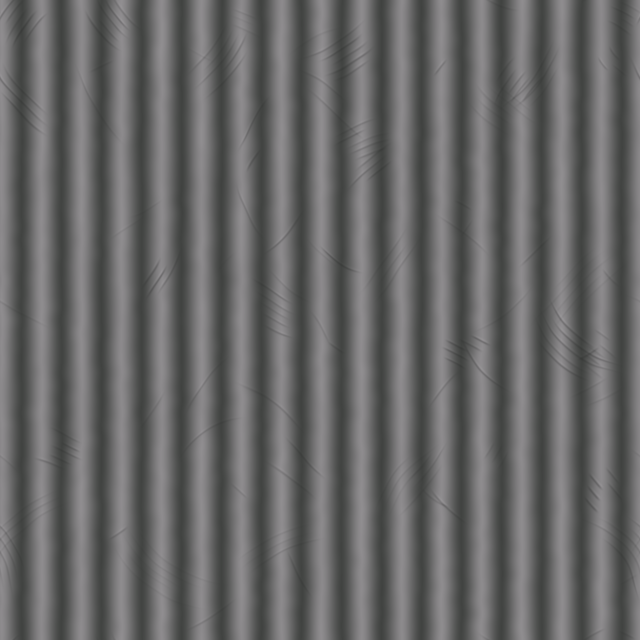
Give the GLSL for this texture, as a Shadertoy shader.

```glsl
// Grey corrugated sheet: evenly spaced vertical ridges with soft round shading,
// worn by scattered bundles of fine curved creases. Every crease is placed by a
// hash and measured with wrapped distances, so the sheet tiles on all sides.

#define RIDGES 16.0          // ridges across the canvas
#define RIDGE_SHIFT 0.0026   // position of the first crest
#define RIDGE_WOBBLE 0.035   // unevenness of the ridge sides, in ridges
#define BUNDLES 76           // crease bundles on the sheet
#define CREASE_WIDTH 0.0018
#define CREASE_SPACING 0.0125
#define CREASE_DEPTH 0.24
#define CRUMPLE 0.035        // broad mottling of the surface
#define VALLEY_COLOR vec3(0.255, 0.263, 0.255)
#define CREST_COLOR vec3(0.555, 0.546, 0.555)

vec4 hash4(float n) {
    vec4 p = fract(n * vec4(0.1031, 0.1030, 0.0973, 0.1099));
    p += dot(p, p.wzxy + 33.33);
    return fract((p.xxyz + p.yzzw) * p.zywx);
}

float latticeValue(vec2 cell, vec2 period) {
    cell = mod(cell, period);
    return hash4(cell.x + cell.y * period.x + 7.0).x;
}

// Value noise that wraps after a whole number of cells.
float wrapNoise(vec2 uv, vec2 period) {
    vec2 p = uv * period, cell = floor(p), f = fract(p);
    f = f * f * (3.0 - 2.0 * f);
    float low = mix(latticeValue(cell, period),
                    latticeValue(cell + vec2(1, 0), period), f.x);
    float high = mix(latticeValue(cell + vec2(0, 1), period),
                     latticeValue(cell + vec2(1, 1), period), f.x);
    return mix(low, high, f.y);
}

// Height of the corrugation: 0 in a valley, 1 on a crest.
float ridgeProfile(float x) {
    float slope = abs(2.0 * fract(x + 0.5) - 1.0);
    slope = 1.0 - slope;
    return mix(slope, smoothstep(0.0, 1.0, slope), 0.6);
}

// Relief of one bundle: parallel bent grooves, each with a lit lip.
float creaseBundle(vec2 uv, float seed, float waver) {
    vec4 place = hash4(seed), form = hash4(seed + 211.7);
    vec2 d = uv - place.xy;
    d -= round(d);

    float angle = mix(0.4, 1.1, form.x) * (place.z < 0.48 ? 1.0 : -1.0);
    float c = cos(angle), s = sin(angle);
    vec2 q = vec2(c * d.x + s * d.y, c * d.y - s * d.x);
    q.y += (form.y - 0.5) * 9.0 * q.x * q.x + waver;

    // Nearest groove of the bundle, with its own length and offset.
    float spread = floor(form.z * form.z * 3.0);
    float id = clamp(round(q.y / CREASE_SPACING), -spread, spread);
    vec4 groove = hash4(seed * 3.1 + id * 17.3 + 503.0);
    float y = q.y - id * CREASE_SPACING + (groove.x - 0.5) * 0.003;
    float x = abs(q.x + (groove.y - 0.5) * 0.04);
    float len = mix(0.02, 0.085, form.w) * mix(0.6, 1.2, groove.z);
    float taper = 1.0 - smoothstep(0.35 * len, len, x);

    float width = max(CREASE_WIDTH, 0.8 / iResolution.y);
    float dark = y / width, lit = dark - 1.5;
    float relief = 0.35 * exp(-lit * lit) - exp(-dark * dark);
    return relief * taper * mix(0.25, 1.0, place.w) * mix(0.5, 1.0, groove.w);
}

void mainImage(out vec4 fragColor, in vec2 fragCoord) {
    vec2 uv = fragCoord / iResolution.xy;

    // Corrugation with slightly uneven sides.
    float wobble = wrapNoise(uv, vec2(32.0, 48.0)) - 0.5;
    float phase = (uv.x - RIDGE_SHIFT) * RIDGES + RIDGE_WOBBLE * wobble;
    float height = ridgeProfile(phase);

    // Creases, bent a little by noise.
    float waver = 0.005 * (wrapNoise(uv, vec2(24.0, 24.0)) - 0.5);
    float creases = 0.0;
    for (int i = 0; i < BUNDLES; i++)
        creases += creaseBundle(uv, float(i) + 1.0, waver);
    creases = clamp(creases, -1.0, 0.5);

    // Broad mottling plus fine grain.
    float mottle = wrapNoise(uv, vec2(18.0, 14.0)) - 0.5
                 + 0.6 * (wrapNoise(uv, vec2(70.0, 50.0)) - 0.5);

    vec3 color = mix(VALLEY_COLOR, CREST_COLOR, height);
    color *= 1.0 + CRUMPLE * mottle + CREASE_DEPTH * creases * mix(0.5, 1.0, height);
    fragColor = vec4(color, 1.0);
}
```
